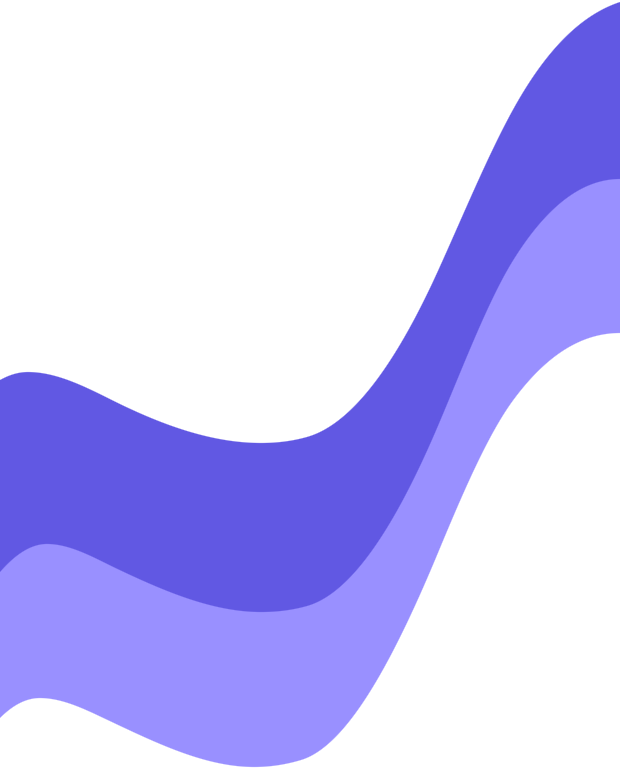
Reproduce this background procedurally as a Shadertoy shader.

```glsl
const vec3 PAPER  = vec3(1.0);
const vec3 INDIGO = vec3(0.380, 0.345, 0.890);
const vec3 LILAC  = vec3(0.600, 0.565, 1.0);
const float EDGE_PIXELS = 1.2;
const int KNOTS = 8;

// Spline knots of each edge: x, height, slope, in canvas units
const vec3 UPPER_EDGE[KNOTS] = vec3[KNOTS](
    vec3(0.0,   0.5052,  0.450), vec3(0.045, 0.5156, 0.0),
    vec3(0.177, 0.4805, -0.405), vec3(0.421, 0.4232, 0.0),
    vec3(0.495, 0.4310,  0.227), vec3(0.707, 0.6484, 1.782),
    vec3(0.828, 0.8581,  1.458), vec3(1.0,   0.9974, 0.267));

const vec3 MIDDLE_EDGE[KNOTS] = vec3[KNOTS](
    vec3(0.0,    0.2552,  0.930), vec3(0.0756, 0.2917, 0.0),
    vec3(0.193,  0.2578, -0.381), vec3(0.421,  0.2031, 0.0),
    vec3(0.495,  0.2109,  0.227), vec3(0.707,  0.4466, 1.903),
    vec3(0.828,  0.6615,  1.296), vec3(1.0,    0.7669, 0.0));

const vec3 LOWER_EDGE[KNOTS] = vec3[KNOTS](
    vec3(0.0,    0.0651,  0.810), vec3(0.0643, 0.0911, 0.0),
    vec3(0.177,  0.0612, -0.381), vec3(0.410,  0.0013, 0.0),
    vec3(0.4855, 0.0104,  0.243), vec3(0.707,  0.2813, 1.944),
    vec3(0.828,  0.4792,  1.093), vec3(1.0,    0.5664, 0.0));

// Cubic Hermite segment: returns height and slope at x
vec2 hermite(vec3 a, vec3 b, float x) {
    float width = b.x - a.x;
    float t = (x - a.x) / width;
    float rise = b.y - a.y;
    float startRise = a.z * width;
    float endRise = b.z * width;
    float quadratic = 3.0 * rise - 2.0 * startRise - endRise;
    float cubic = startRise + endRise - 2.0 * rise;
    float height = a.y + t * (startRise + t * (quadratic + t * cubic));
    float slope = (startRise + t * (2.0 * quadratic + 3.0 * t * cubic)) / width;
    return vec2(height, slope);
}

// Smooth coverage of the region below an edge
float below(vec3 knots[KNOTS], vec2 uv) {
    vec2 curve = vec2(0.0);
    for (int i = 0; i < KNOTS - 1; i++) {
        if (uv.x >= knots[i].x) curve = hermite(knots[i], knots[i + 1], uv.x);
    }
    // Vertical gap turned into distance across the edge, in pixels
    float pixelSlope = curve.y * iResolution.y / iResolution.x;
    float gap = (curve.x - uv.y) * iResolution.y;
    float dist = gap / sqrt(1.0 + pixelSlope * pixelSlope);
    return clamp(dist / EDGE_PIXELS + 0.5, 0.0, 1.0);
}

void mainImage(out vec4 fragColor, in vec2 fragCoord) {
    vec2 uv = fragCoord / iResolution.xy;

    // Layers from back to front
    vec3 color = PAPER;
    color = mix(color, INDIGO, below(UPPER_EDGE, uv));
    color = mix(color, LILAC, below(MIDDLE_EDGE, uv));
    color = mix(color, PAPER, below(LOWER_EDGE, uv));

    fragColor = vec4(color, 1.0);
}
```
